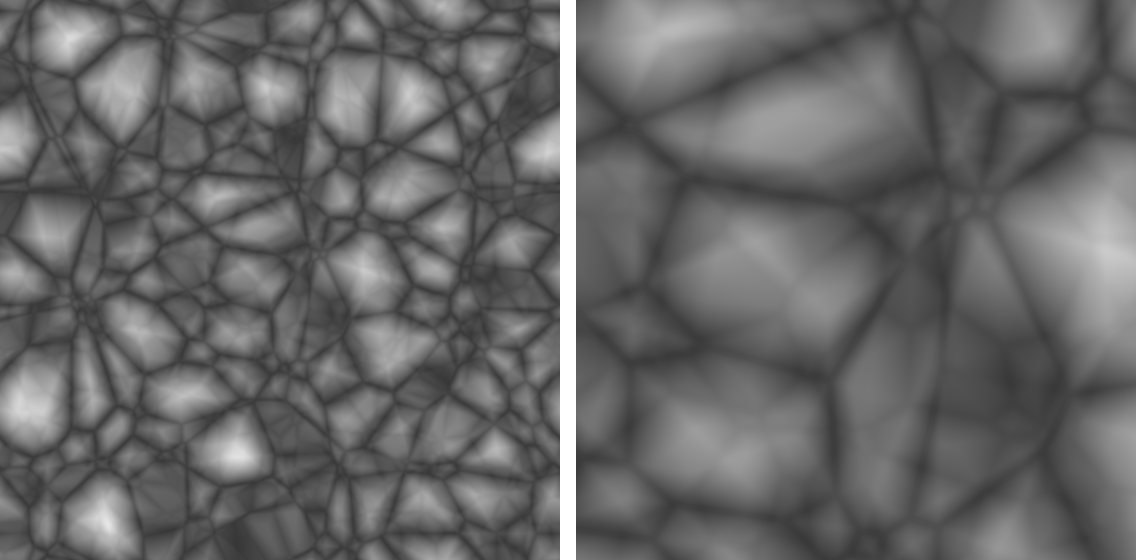
Left, the full canvas; right, a detail of the centre.
Write a Shadertoy shader that draws this texture.

```glsl
// Grey faceted cells: a wrapping cellular noise that shades the gap between
// the third and fourth nearest scattered points, which gives dark straight
// creases and bright ridged peaks. A faint finer layer breaks up the facets.
#define COARSE_CELLS 7  // whole repeats of the main point grid
#define FINE_CELLS 13   // whole repeats of the faint point grid
#define JITTER 1.45     // scatter of each point, in grid cells
#define SOFTNESS 0.0018 // blur radius, in canvas widths
#define CREASE_GREY 0.21
#define COARSE_GAIN 0.78
#define FINE_GAIN 0.18
#define GAP_POWER 0.85
#define SEED 29u

uint scramble(uint n) {
    n = (n ^ 61u) ^ (n >> 16);
    n *= 9u;
    n ^= n >> 4;
    n *= 668265u;
    return n ^ (n >> 15);
}

// Random pair from 0 to 1 for a grid cell, the same after each full wrap
vec2 cellRandom(ivec2 cell, int cells) {
    ivec2 wrapped = (cell + 4 * cells) % cells;
    uint a = scramble(uint(wrapped.x + wrapped.y * cells) + SEED * 131u);
    uint b = scramble(a + 7919u);
    return vec2(a & 65535u, b & 65535u) / 65535.0;
}

// Gap between the distances to the third and fourth nearest points
float facetHeight(vec2 uv, int cells) {
    vec2 p = uv * float(cells);
    ivec2 home = ivec2(floor(p));
    vec4 nearest = vec4(9.0);
    for (int y = -2; y <= 2; y++) {
        for (int x = -2; x <= 2; x++) {
            ivec2 cell = home + ivec2(x, y);
            vec2 point = vec2(cell) + 0.5 + JITTER * (cellRandom(cell, cells) - 0.5);
            float d = distance(p, point);
            // Sorted insert of the new distance
            nearest = min(nearest, vec4(d, max(nearest.xyz, vec3(d))));
        }
    }
    return pow(max(nearest.w - nearest.z, 0.0), GAP_POWER);
}

void mainImage(out vec4 fragColor, in vec2 fragCoord) {
    vec2 uv = fragCoord / iResolution.xy;

    // Four rotated taps soften creases and ridges
    vec2 tap = SOFTNESS * vec2(0.92, 0.38);
    float relief = 0.0;
    for (int i = 0; i < 4; i++) {
        relief += COARSE_GAIN * facetHeight(uv + tap, COARSE_CELLS);
        relief += FINE_GAIN * facetHeight(uv + tap, FINE_CELLS);
        tap = vec2(-tap.y, tap.x);
    }

    float grey = CREASE_GREY + 0.25 * relief;
    fragColor = vec4(vec3(min(grey, 1.0)), 1.0);
}
```
